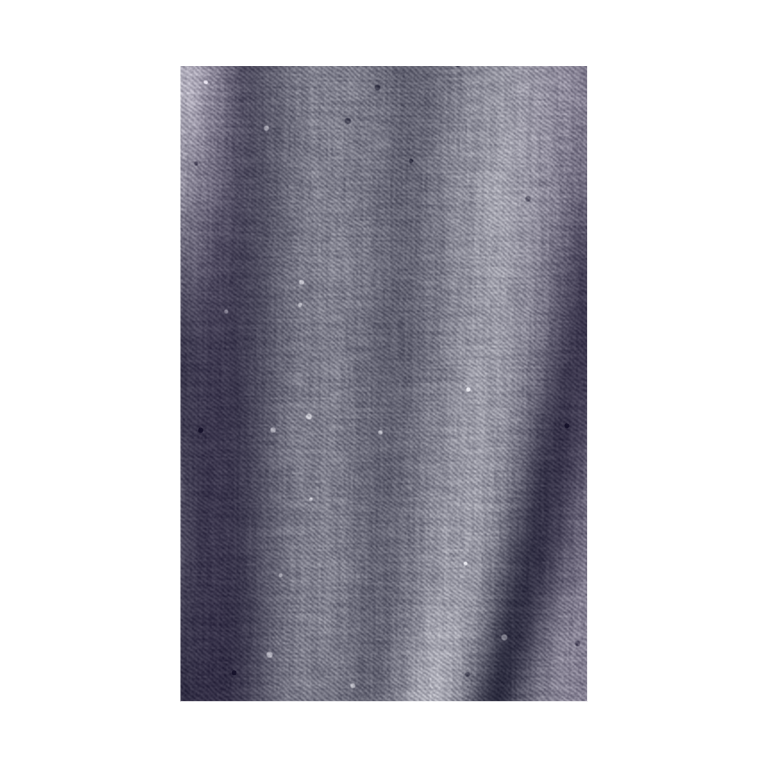
Give the GLSL for this texture, as a Shadertoy shader.

```glsl
#define CLOTH_MIN vec2(0.2350, 0.0870)
#define CLOTH_MAX vec2(0.7645, 0.9140)
#define BASE_TONE 0.465
#define TWILL_FREQ 190.0
#define TWILL_DEPTH 0.050
#define THREAD_DEPTH 0.12
#define GRAIN_DEPTH 0.10
#define FLECK_CELLS 11.0
#define FLECK_RATE 0.12

float hash(vec2 p) {
    vec3 q = fract(vec3(p.xyx) * 0.1031);
    q += dot(q, q.yzx + 33.33);
    return fract((q.x + q.y) * q.z);
}

float noise(vec2 p) {
    vec2 i = floor(p), f = fract(p);
    f = f * f * (3.0 - 2.0 * f);
    return mix(mix(hash(i), hash(i + vec2(1, 0)), f.x),
               mix(hash(i + vec2(0, 1)), hash(i + vec2(1, 1)), f.x), f.y);
}

float bell(float x, float width) {
    x /= width;
    return exp(-x * x);
}

// Broad light and shadow of the hanging folds; uv spans the cloth
float foldTone(vec2 uv) {
    float u = uv.x + 0.018 * (noise(uv * vec2(3.0, 5.0)) - 0.5);
    float v = uv.y;
    float tone = BASE_TONE + 0.03 * bell(u - 0.36, 0.10);

    // Deep fold at the left, with a lit edge fading downward
    float shadow = mix(0.20, 0.27, v);
    float rim = mix(0.21, 0.235, v);
    tone = mix(shadow, tone, smoothstep(rim - 0.10, rim + 0.09, u));
    tone += 0.42 * bell(u, 0.05 + 0.065 * v) * smoothstep(0.50, 1.0, v);
    tone += 0.10 * bell(u, 0.03) * bell(v - 0.28, 0.12);

    // Soft central hollow
    tone -= 0.085 * bell(u - mix(0.47, 0.57, v), 0.085);

    // Bright ridge curving toward the lower middle
    float ridge = 0.62 + 0.36 * v - 0.16 * v * v;
    float lift = 0.13 + 0.08 * bell(v, 0.16) + 0.03 * bell(v - 0.8, 0.15);
    tone += lift * bell(u - ridge, mix(0.085, 0.15, v));

    // Slanted shadow at the right, sharper on its lower side
    float crease = u - (0.78 + 0.40 * v - 0.08 * v * v);
    float width = crease < 0.0 ? mix(0.065, 0.11, v) : mix(0.065, 0.15, v);
    tone -= mix(0.29, 0.20, v) * bell(crease, width) * (1.0 - smoothstep(0.65, 0.95, v));
    tone += 0.05 * smoothstep(0.05, 0.18, crease);
    return tone + 0.03 * (noise(uv * vec2(7.0, 9.0)) - 0.5);
}

// Diagonal twill with uneven warp and weft threads
float weave(vec2 p, float pixel) {
    float wobble = 0.6 * noise(p * 60.0);
    float visible = 1.0 - smoothstep(0.40, 0.60, TWILL_FREQ * pixel * 1.2);
    float twill = sin(6.2832 * (TWILL_FREQ * dot(p, vec2(0.62, 0.78)) + wobble));
    float warp = noise(p * vec2(310.0, 16.0)) - 0.5;
    float weft = noise(p * vec2(34.0, 370.0) + 17.0) - 0.5;
    float grain = noise(p * 430.0 + 5.0) - 0.5;
    return TWILL_DEPTH * twill * visible
         + THREAD_DEPTH * (0.55 * warp + 0.65 * weft) + GRAIN_DEPTH * grain;
}

// Sparse pale and dark lint specks
float flecks(vec2 uv, float pixel) {
    vec2 g = uv * vec2(1.0, 1.56) * FLECK_CELLS;
    vec2 id = floor(g);
    vec2 center = 0.2 + 0.6 * vec2(hash(id + 3.1), hash(id + 8.7));
    float r = 0.045 + 0.04 * hash(id + 21.0);
    float soft = 2.0 * FLECK_CELLS * pixel;
    float mask = 1.0 - smoothstep(r - soft, r + soft, length(fract(g) - center));
    float side = hash(id + 41.0) < 0.5 ? -0.22 : 0.30;
    return side * mask * step(hash(id + 13.0), FLECK_RATE);
}

void mainImage(out vec4 fragColor, in vec2 fragCoord) {
    float pixel = 1.0 / min(iResolution.x, iResolution.y);
    vec2 p = (fragCoord - 0.5 * iResolution.xy) * pixel + 0.5;
    vec2 uv = (p - CLOTH_MIN) / (CLOTH_MAX - CLOTH_MIN);

    float tone = foldTone(uv);
    tone += weave(p, pixel) * mix(0.55, 1.1, smoothstep(0.15, 0.55, tone));
    tone = clamp(tone + flecks(uv, pixel), 0.08, 0.92);

    // Cool indigo shadows, nearly neutral highlights
    vec3 cloth = vec3(tone) + vec3(0.0, 0.0, 0.085 - 0.065 * tone);
    float violet = smoothstep(0.75, 1.0, uv.x) + bell(uv.x - 0.08, 0.12);
    cloth += violet * vec3(0.008, -0.010, 0.010);

    // Cut edge on a white ground
    vec2 inset = min(p - CLOTH_MIN, CLOTH_MAX - p);
    float cover = clamp(min(inset.x, inset.y) / pixel + 0.5, 0.0, 1.0);
    fragColor = vec4(mix(vec3(1.0), cloth, cover), 1.0);
}
```
